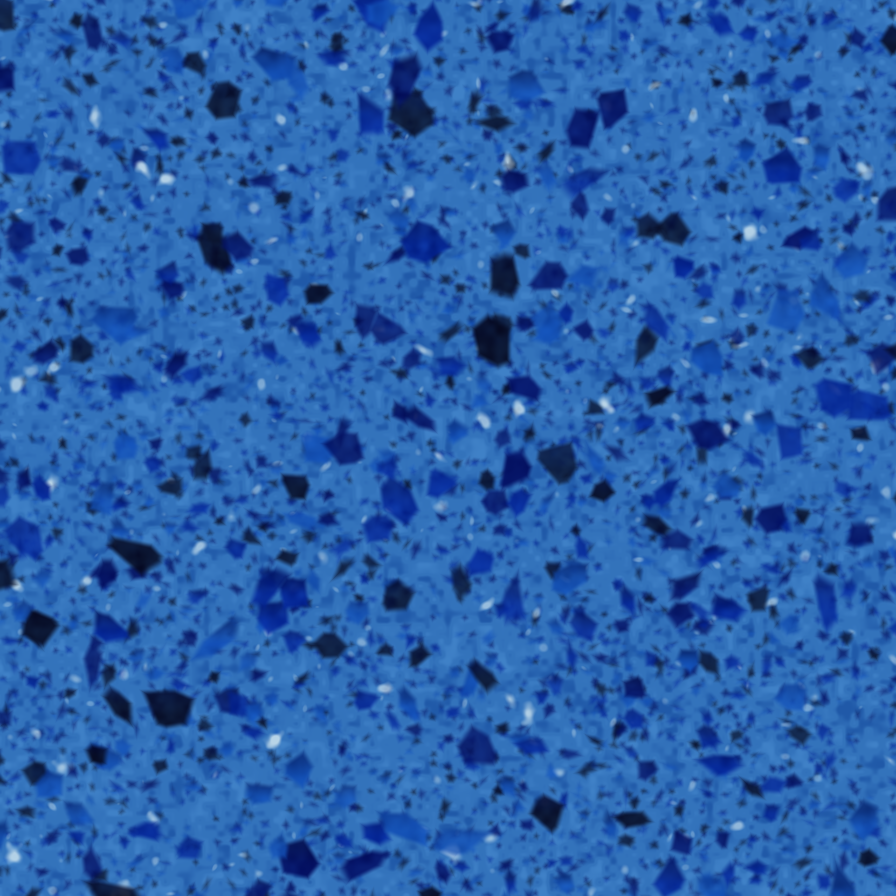
Write a Shadertoy shader that draws this texture.

```glsl
// Blue engineered quartz: a mottled blue resin filled with angular glassy chips.
// Chips are jittered convex polygons scattered on grids of several sizes,
// laid from fine grit up to large pieces, with soft white flecks between them.

const float TAU = 6.2831853;
const float EDGE_BLUR = 0.0036;   // half width of a soft edge, in canvas heights
const int CHIP_SIDES = 6;

const vec3 RESIN       = vec3(0.200, 0.450, 0.735);
const vec3 RESIN_SHADE = vec3(0.125, 0.350, 0.660);
const vec3 RESIN_LIGHT = vec3(0.270, 0.530, 0.800);
const vec3 BLACK_GLASS = vec3(0.030, 0.055, 0.150);
const vec3 NAVY_GLASS  = vec3(0.015, 0.070, 0.400);
const vec3 ROYAL_GLASS = vec3(0.015, 0.150, 0.600);
const vec3 PALE_GLASS  = vec3(0.070, 0.310, 0.710);
const vec3 WHITE_FLECK = vec3(0.760, 0.860, 0.920);

// Integer hash: three values in 0..1 for a cell and a salt
vec3 hash3(vec2 cell, float salt) {
    uvec3 v = uvec3(ivec3(vec3(cell, salt)) + 4096);
    v = v * 1664525u + 1013904223u;
    v.x += v.y * v.z; v.y += v.z * v.x; v.z += v.x * v.y;
    v ^= v >> 16u;
    v.x += v.y * v.z; v.y += v.z * v.x; v.z += v.x * v.y;
    return vec3(v >> 8u) / 16777216.0;
}

float valueNoise(vec2 p, float salt) {
    vec2 cell = floor(p), f = fract(p);
    f = f * f * (3.0 - 2.0 * f);
    float low  = mix(hash3(cell, salt).x, hash3(cell + vec2(1, 0), salt).x, f.x);
    float high = mix(hash3(cell + vec2(0, 1), salt).x, hash3(cell + 1.0, salt).x, f.x);
    return mix(low, high, f.y);
}

vec2 rotate(vec2 p, float angle) {
    float c = cos(angle), s = sin(angle);
    return vec2(c * p.x - s * p.y, s * p.x + c * p.y);
}

// Approximate signed distance to an irregular convex chip
float chipDistance(vec2 p, float radius, float stretch, vec2 cell, float salt) {
    p = vec2(p.x / stretch, p.y * stretch);
    float d = -radius;
    for (int i = 0; i < CHIP_SIDES; i++) {
        vec3 rnd = hash3(cell, salt + 10.0 + float(i));
        float angle = (float(i) + 0.8 * rnd.x) * TAU / float(CHIP_SIDES);
        float side = radius * mix(0.62, 1.15, rnd.y);
        d = max(d, dot(p, vec2(cos(angle), sin(angle))) - side);
    }
    return d / stretch;
}

vec3 glassTint(float pick) {
    if (pick < 0.23) return BLACK_GLASS;
    if (pick < 0.48) return NAVY_GLASS;
    if (pick < 0.76) return ROYAL_GLASS;
    return PALE_GLASS;
}

// Lay one grid of chips; radii are in cell units
vec3 layChips(vec3 color, vec2 uv, float cells, float density, vec2 radii, float opacity, float salt) {
    vec2 p = uv * cells, home = floor(p);
    for (int k = 0; k < 9; k++) {
        vec2 cell = home + vec2(k % 3, k / 3) - 1.0;
        vec3 place = hash3(cell, salt);
        if (place.z > density) continue;
        vec3 form = hash3(cell, salt + 1.0);
        vec3 look = hash3(cell, salt + 2.0);
        vec2 offset = p - cell - place.xy;
        float radius = mix(radii.x, radii.y, form.z * form.z);
        float stretch = mix(1.0, 1.5, form.y * form.y);
        float d = chipDistance(rotate(offset, form.x * TAU), radius, stretch, cell, salt);
        float cover = smoothstep(EDGE_BLUR, -EDGE_BLUR, d / cells);

        // Glass is darker towards its upper side and clouded inside
        vec3 tint = glassTint(look.x);
        float depth = smoothstep(-0.5, 1.0, offset.y / radius) * look.y;
        tint = mix(tint, NAVY_GLASS * 0.6, 0.65 * depth);
        tint += (valueNoise(uv * 95.0, 7.0) - 0.5) * vec3(0.03, 0.07, 0.10);
        color = mix(color, tint, cover * opacity * mix(0.78, 1.0, look.z));
    }
    return color;
}

// Soft, slightly ragged pale flecks
vec3 layFlecks(vec3 color, vec2 uv, float cells, float density, float opacity, float salt) {
    vec2 p = uv * cells, home = floor(p);
    float ragged = valueNoise(uv * 120.0, salt + 3.0) - 0.5;
    for (int k = 0; k < 9; k++) {
        vec2 cell = home + vec2(k % 3, k / 3) - 1.0;
        vec3 place = hash3(cell, salt);
        if (place.z > density) continue;
        vec3 form = hash3(cell, salt + 1.0);
        vec2 q = rotate(p - cell - place.xy, form.x * TAU);
        q.y *= mix(1.0, 2.0, form.y);
        float radius = mix(0.18, 0.36, form.z);
        float glow = smoothstep(1.0, 0.15, length(q) / radius + 0.7 * ragged);
        color = mix(color, WHITE_FLECK, glow * opacity * mix(0.4, 1.0, form.z));
    }
    return color;
}

void mainImage(out vec4 fragColor, in vec2 fragCoord) {
    vec2 uv = fragCoord / iResolution.y;

    // Resin with fine mottling
    float mottle = 0.4 * valueNoise(uv * 48.0, 1.0) + 0.6 * valueNoise(uv * 130.0, 2.0);
    vec3 color = mix(RESIN, RESIN_SHADE, smoothstep(0.48, 0.12, mottle));
    color = mix(color, RESIN_LIGHT, 0.7 * smoothstep(0.55, 0.9, mottle));

    // Grit, flecks, then chips of growing size
    color = layChips(color, uv, 84.0, 0.42, vec2(0.16, 0.38), 0.70, 100.0);
    color = layFlecks(color, uv, 44.0, 0.13, 0.50, 200.0);
    color = layChips(color, uv, 42.0, 0.33, vec2(0.20, 0.42), 0.88, 300.0);
    color = layFlecks(color, uv, 24.0, 0.10, 0.95, 400.0);
    color = layChips(color, uv, 19.0, 0.46, vec2(0.22, 0.45), 0.96, 500.0);

    fragColor = vec4(color, 1.0);
}
```
